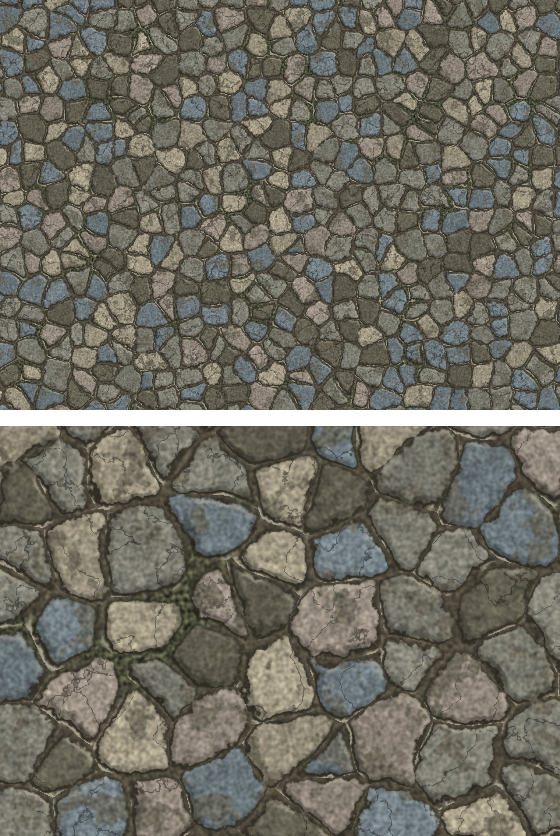
Top, the full canvas; bottom, a detail of the centre.
Reproduce this texture procedurally as a WebGL 1 fragment shader.

```glsl
precision highp float;
// Weathered cobblestone paving: slate, tan and olive stones set in mossy dirt.

uniform vec2 u_resolution;

const float ROWS = 18.4;
const vec2 LIGHT = vec2(0.55, 0.83);

const vec3 SLATE = vec3(0.43, 0.475, 0.495);
const vec3 TAN = vec3(0.61, 0.58, 0.50);
const vec3 ROSE = vec3(0.57, 0.53, 0.485);
const vec3 GREY = vec3(0.495, 0.49, 0.445);
const vec3 OLIVE = vec3(0.385, 0.37, 0.315);
const vec3 DIRT = vec3(0.35, 0.325, 0.27);
const vec3 MOSS = vec3(0.27, 0.29, 0.21);
const vec3 CREVICE = vec3(0.15, 0.14, 0.11);
const vec3 GLINT = vec3(0.78, 0.75, 0.67);

struct Stone {
  vec2 id;       // cell that owns the stone
  vec2 outward;  // direction to the closest border
  float border;  // rounded distance to the border
};

vec2 hash2(vec2 p) {
  vec3 q = fract(p.xyx * vec3(0.1031, 0.1030, 0.0973));
  q += dot(q, q.yzx + 33.33);
  return fract((q.xx + q.yz) * q.zy);
}

float cornerSlope(vec2 cell, vec2 corner, vec2 f) {
  return dot(hash2(cell + corner) * 2.0 - 1.0, f - corner);
}

float gradientNoise(vec2 p) {
  vec2 cell = floor(p);
  vec2 f = fract(p);
  vec2 u = f * f * f * (f * (f * 6.0 - 15.0) + 10.0);
  float low = mix(cornerSlope(cell, vec2(0.0), f), cornerSlope(cell, vec2(1.0, 0.0), f), u.x);
  float high = mix(cornerSlope(cell, vec2(0.0, 1.0), f), cornerSlope(cell, vec2(1.0), f), u.x);
  return 1.4 * mix(low, high, u.y);
}

float fbm(vec2 p) {
  float sum = 0.0;
  float amplitude = 0.6;
  for (int i = 0; i < 4; i++) {
    sum += amplitude * gradientNoise(p);
    p = mat2(1.6, 1.2, -1.2, 1.6) * p + 5.3;
    amplitude *= 0.62;
  }
  return sum;
}

vec2 seedOffset(vec2 cell) {
  return 0.1 + 0.8 * hash2(cell);
}

// Voronoi cell whose borders are blended so that corners become round.
Stone findStone(vec2 p, float sharpness) {
  vec2 home = floor(p);
  vec2 id = home;
  vec2 toSeed = vec2(0.0);
  float nearest = 9.0;
  for (int y = -1; y <= 1; y++) {
    for (int x = -1; x <= 1; x++) {
      vec2 cell = home + vec2(float(x), float(y));
      vec2 d = cell + seedOffset(cell) - p;
      if (dot(d, d) < nearest) { nearest = dot(d, d); id = cell; toSeed = d; }
    }
  }
  float total = 0.0;
  vec2 pull = vec2(0.0);
  for (int y = -2; y <= 2; y++) {
    for (int x = -2; x <= 2; x++) {
      if (x == 0 && y == 0) continue;
      vec2 cell = id + vec2(float(x), float(y));
      vec2 d = cell + seedOffset(cell) - p;
      vec2 direction = normalize(d - toSeed);
      float weight = exp(-sharpness * dot(0.5 * (d + toSeed), direction));
      total += weight;
      pull += weight * direction;
    }
  }
  return Stone(id, pull / total, -log(total) / sharpness);
}

vec3 stoneColor(float pick, float tone) {
  vec3 color = pick < 0.28 ? SLATE : pick < 0.44 ? TAN : pick < 0.57 ? ROSE : pick < 0.82 ? GREY : OLIVE;
  return color * mix(0.92, 1.08, tone);
}

float band(float x, float center, float width) {
  float t = (x - center) / width;
  return exp(-t * t);
}

void main() {
  vec2 p = gl_FragCoord.xy / u_resolution.y * ROWS + 40.0;
  float pixel = ROWS / u_resolution.y;
  vec2 warp = vec2(gradientNoise(p * 0.9), gradientNoise(p * 0.9 + 31.7));
  Stone stone = findStone(p + 0.22 * warp, 24.0);
  vec2 traits = hash2(stone.id + 71.0);
  float rough = fbm(p * 3.2);
  float grain = gradientNoise(p * 9.0) + gradientNoise(p * 16.0 + 3.0);
  float mossy = smoothstep(0.1, 0.45, gradientNoise(p * 0.42) + 0.35 * rough);

  // Height above the ragged outline, in cell units
  float gap = 0.035 + 0.04 * traits.y + 0.05 * mossy;
  float rise = stone.border + 0.13 * rough - gap;
  float body = smoothstep(-pixel, pixel, rise);
  float facing = dot(stone.outward, LIGHT);

  // Ground: dirt with moss tufts and broken bright ridges
  vec3 ground = DIRT * (1.0 + 0.45 * rough + 0.28 * grain);
  ground = mix(ground, MOSS * (1.0 + 0.8 * grain), 0.75 * mossy);
  float broken = smoothstep(-0.05, 0.2, gradientNoise(p * 1.6 + 9.0));
  float ridge = broken * band(rise, -0.075, 0.028);
  ground = mix(ground, GLINT, 0.75 * ridge * smoothstep(-0.2, 0.7, -facing));

  // Stone face: stains, grain, hairline cracks, ragged dirt film and a lit rim
  vec3 face = stoneColor(traits.x, traits.y) * (1.0 + 0.2 * rough + 0.22 * grain);
  float crackField = gradientNoise(p * 1.3 + stone.id * 3.7) + 0.25 * rough;
  float crack = 1.0 - smoothstep(0.005, 0.01 + pixel, abs(crackField));
  face *= 1.0 - 0.35 * step(0.4, traits.y) * crack;
  float film = smoothstep(0.14, 0.26, fbm(p * 1.3 + 17.0) + 0.3 * rough);
  face = mix(face, OLIVE * (1.0 + 0.3 * grain), 0.7 * film);
  float rim = band(rise, 0.045, 0.035);
  face = mix(face, GLINT, 0.5 * rim * broken * max(facing, 0.0));
  face *= 1.0 - 0.3 * rim * max(-facing, 0.0);

  vec3 color = mix(ground, face, body);
  color = mix(color, CREVICE, 0.85 * band(rise, -0.016, 0.03) * (0.72 - 0.28 * facing));
  gl_FragColor = vec4(clamp(color, 0.0, 1.0), 1.0);
}
```
